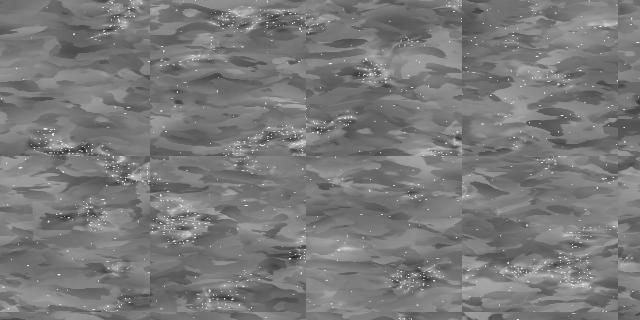
Give the GLSL for this texture, as a Shadertoy shader.

```glsl
// Grey rippled water: overlapping flat, stretched ripple patches with crisp rims,
// plus clusters of choppy foam and white glints. The surface is laid in square
// tiles, each showing another part of the same noise field.

const float TILE_SIZE = 0.487;
const vec2 TILE_ORIGIN = vec2(-0.018, 0.026);
const float LIGHT_WATER = 0.525;
const float DARK_WATER = 0.415;
const float GLINT_WHITE = 0.95;
const int PATCH_LAYERS = 6;

float hash(vec2 p) {
    return fract(sin(dot(p, vec2(127.1, 311.7))) * 43758.5453);
}

vec2 hash2(vec2 p) {
    return vec2(hash(p), hash(p + 37.3));
}

// Dot product of a random unit gradient with the offset from its corner
float cornerSlope(vec2 cell, vec2 offset) {
    float angle = 6.2832 * hash(cell);
    return dot(vec2(cos(angle), sin(angle)), offset);
}

// Gradient noise, about -0.6 to 0.6
float noise(vec2 p) {
    vec2 i = floor(p), f = fract(p);
    vec2 u = f * f * f * (f * (f * 6.0 - 15.0) + 10.0);
    vec2 e = vec2(1.0, 0.0);
    float low = mix(cornerSlope(i, f), cornerSlope(i + e, f - e), u.x);
    float high = mix(cornerSlope(i + e.yx, f - e.yx), cornerSlope(i + 1.0, f - 1.0), u.x);
    return mix(low, high, u.y);
}

float roughNoise(vec2 p) {
    return noise(p) + 0.33 * noise(p * 2.3 + 11.7) + 0.12 * noise(p * 5.1 + 4.3);
}

// Bends the domain so that the patches get ragged, lens-like outlines
vec2 warp(vec2 p, float amount) {
    vec2 q = p * vec2(6.0, 13.0);
    return p + amount * vec2(noise(q), 0.35 * noise(q + 23.9));
}

// Paints patches from large to small, light and dark in turn
float ripples(vec2 p) {
    float tone = 0.49 + 0.16 * noise(p * vec2(2.0, 6.0));
    float frequency = 2.4;
    for (int i = 0; i < PATCH_LAYERS; i++) {
        float layer = float(i);
        float dark = mod(layer, 2.0);
        float slant = 0.2 * (hash(vec2(layer, 5.0)) - 0.5);
        vec2 q = vec2(p.x, (p.y + slant * p.x) * 3.3) * frequency + layer * 13.1;
        float cover = smoothstep(0.1, 0.2, roughNoise(q));
        float patchTone = mix(LIGHT_WATER, DARK_WATER, dark) + 0.26 * noise(q * 0.6 + 17.4);
        tone = mix(tone, patchTone, 0.8 * cover);
        frequency *= 1.32;
    }
    return tone;
}

// Thin pale lines along the zero level of the noise
float wisps(vec2 p) {
    return 1.0 - smoothstep(0.0, 0.08, abs(noise(p * vec2(8.0, 17.0) + 3.7)));
}

// One small oval spot in some of the cells; density is the share of filled cells
float glints(vec2 p, float cellSize, float density) {
    vec2 q = p / (cellSize * vec2(1.25, 1.0));
    vec2 cell = floor(q);
    vec2 centre = 0.3 + 0.4 * hash2(cell + 7.1);
    float stretch = mix(0.7, 1.5, hash(cell + 29.3));
    vec2 offset = (fract(q) - centre) * vec2(1.0 / stretch, stretch);
    float radius = mix(0.18, 0.34, hash(cell + 61.7));
    float spot = 1.0 - smoothstep(0.2 * radius, radius, length(offset));
    return spot * step(hash(cell + 19.9), density) * mix(0.55, 1.0, hash(cell + 83.3));
}

void mainImage(out vec4 fragColor, in vec2 fragCoord) {
    vec2 uv = fragCoord / iResolution.y;

    // Shift the water in every tile
    vec2 tile = floor((uv - TILE_ORIGIN) / TILE_SIZE);
    vec2 p = uv + 9.0 * hash2(tile + 2.5);
    vec2 bent = warp(p, 0.06);

    // Patches, then a broad swell of light and shade
    float tone = ripples(bent) + 0.03 * (hash(tile + 41.0) - 0.5);
    tone += 0.13 * noise(bent * vec2(2.6, 7.0) + 53.1);

    // Choppy clusters: fine contrast, wisps and glints
    float cluster = smoothstep(0.12, 0.42, roughNoise(p * vec2(4.5, 8.0) + 31.3));
    tone += 0.34 * cluster * noise(bent * vec2(20.0, 48.0));
    tone += 0.13 * cluster * wisps(bent);
    tone += 0.012 * noise(p * vec2(40.0, 90.0));

    float crowd = cluster * cluster;
    float sparkle = max(glints(warp(p, 0.03), 0.014, 0.5 * crowd),
                        glints(p + 0.51, 0.0095, 0.45 * crowd));
    tone = mix(tone, GLINT_WHITE, sparkle);

    fragColor = vec4(vec3(clamp(tone, 0.0, 1.0)), 1.0);
}
```
